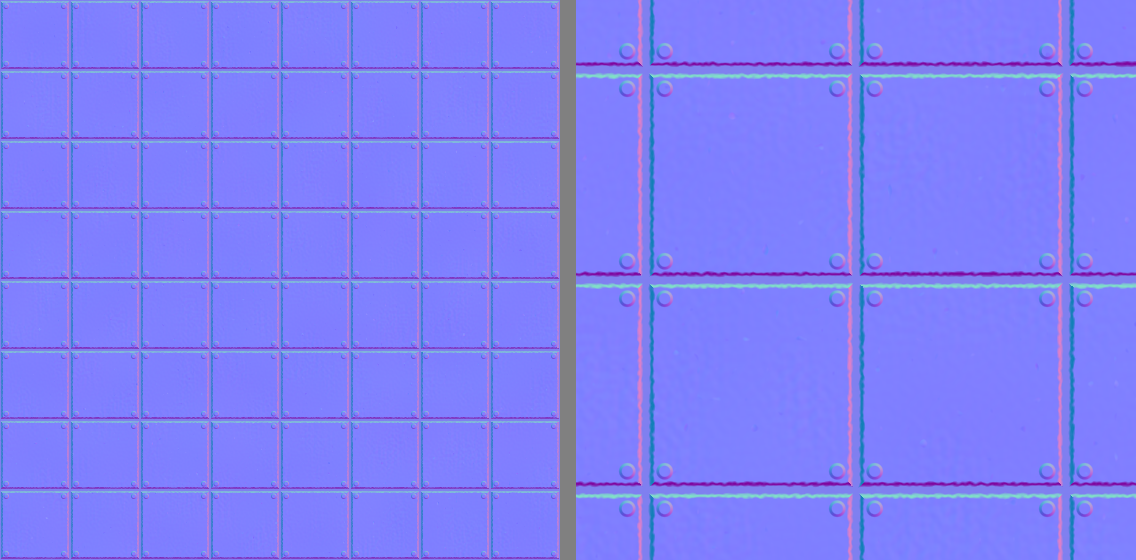
Left: the whole. Right: its middle third, enlarged.
Reproduce this texture map procedurally as a three.js fragment shader.

```glsl
// Tangent-space normal map of square riveted metal plates with worn bevels and faint grain.
varying vec2 vUv;

const float TILES = 8.0;            // plates across and up
const float PLATE_HALF = 0.472;     // half size of a plate, in cells
const vec2 WIDTH_LOW = vec2(0.0085, 0.0072);   // half width of left and bottom bevels
const vec2 WIDTH_HIGH = vec2(0.0080, 0.0082);  // half width of right and top bevels
const vec2 TILT_LOW = vec2(0.86, 0.96);   // lean of left and bottom bevels
const vec2 TILT_HIGH = vec2(0.74, 0.74);  // lean of right and top bevels
const float BEVEL_SOFT = 0.010;     // least softness of the bevel's borders
const float PIXEL_SOFT = 1.45;      // softness in widths of a drawn dot
const float BEVEL_DULL = 0.85;      // height kept by the bevel's normal
const float BEVEL_WEAR = 0.009;     // raggedness of the bevel line
const float WEAR_FREQ = 288.0;      // wear cells across the canvas
const float GAP_DULL = 0.12;        // dimming of the gaps between plates
const float RIVET_POS = 0.411;      // rivet centre, from the plate centre
const float RIVET_RADIUS = 0.033;
const float RIVET_HALF = 0.0065;    // half width of the rivet's sloping rim
const float RIVET_TILT = 0.46;
const float RIVET_DULL = 0.78;
const vec2 GRAIN_FREQ = vec2(208.0, 176.0);
const vec2 STREAK_FREQ = vec2(168.0, 20.0);
const vec2 BROAD_FREQ = vec2(11.0, 7.0);
const float GRAIN_TILT = 0.016;
const float STREAK_TILT = 0.022;
const float BROAD_TILT = 0.034;
const float DENT_TILT = 0.12;

vec2 hash2(vec2 p) {
  vec3 q = fract(p.xyx * vec3(0.1031, 0.1030, 0.0973));
  q += dot(q, q.yzx + 33.33);
  return fract((q.xx + q.yz) * q.zy);
}

float cornerSlope(vec2 cell, vec2 offset, vec2 period) {
  float angle = 6.28318 * hash2(mod(cell, period) + period.yx).x;
  return dot(vec2(cos(angle), sin(angle)), offset);
}

// Gradient noise that wraps after a whole period, about -0.7 to 0.7
float wrapNoise(vec2 uv, vec2 period) {
  vec2 p = uv * period;
  vec2 i = floor(p);
  vec2 f = p - i;
  vec2 u = f * f * f * (f * (f * 6.0 - 15.0) + 10.0);
  vec2 e = vec2(1.0, 0.0);
  float low = mix(cornerSlope(i, f, period), cornerSlope(i + e, f - e, period), u.x);
  float high = mix(cornerSlope(i + e.yx, f - e.yx, period),
                   cornerSlope(i + e.xx, f - e.xx, period), u.x);
  return mix(low, high, u.y);
}

// Noise slope along both axes, per noise cell
vec2 noiseSlope(vec2 uv, vec2 period) {
  vec2 s = 0.25 / period;
  float here = wrapNoise(uv, period);
  return 4.0 * vec2(here - wrapNoise(uv + vec2(s.x, 0.0), period),
                    here - wrapNoise(uv + vec2(0.0, s.y), period));
}

// Coverage of a line of given half width, centred at d = 0, with soft borders
float lineCover(float d, float halfWidth, float soft) {
  return clamp((d + halfWidth) / soft + 0.5, 0.0, 1.0)
       - clamp((d - halfWidth) / soft + 0.5, 0.0, 1.0);
}

vec3 leaning(vec2 direction, float tilt, float dull) {
  return vec3(direction * tilt, dull * sqrt(1.0 - tilt * tilt));
}

void main() {
  float pixel = max(fwidth(vUv.x) * TILES, 0.0001);
  vec2 fromCentre = fract(vUv * TILES) - 0.5;
  vec2 side = vec2(fromCentre.x < 0.0 ? -1.0 : 1.0, fromCentre.y < 0.0 ? -1.0 : 1.0);
  vec2 q = abs(fromCentre) - PLATE_HALF;
  float edge = max(q.x, q.y);
  float onPlate = 1.0 - smoothstep(-0.015, 0.005, edge);

  // Faint grain and vertical streaks, stronger in some patches, over broad warping
  float patchy = smoothstep(-0.3, 0.5, wrapNoise(vUv, vec2(19.0, 13.0)));
  vec2 slope = GRAIN_TILT * (0.4 + patchy) * noiseSlope(vUv, GRAIN_FREQ);
  slope += STREAK_TILT * patchy * noiseSlope(vUv + 0.37, STREAK_FREQ) * vec2(1.0, 0.3);
  slope += BROAD_TILT * vec2(wrapNoise(vUv, BROAD_FREQ), wrapNoise(vUv, BROAD_FREQ.yx));

  // Sparse small dents
  float dent = smoothstep(0.42, 0.58, wrapNoise(vUv, vec2(149.0, 113.0)));
  slope += DENT_TILT * dent * noiseSlope(vUv + 0.61, vec2(167.0, 139.0));
  vec3 normal = normalize(vec3(slope * mix(0.25, 1.0, onPlate), 1.0));
  normal.z -= GAP_DULL * (1.0 - onPlate);

  // Raised rivets in the four corners
  vec2 rivet = (abs(fromCentre) - RIVET_POS) * side;
  float radius = length(rivet);
  float rim = lineCover(radius - RIVET_RADIUS, RIVET_HALF, max(pixel, 0.006));
  normal = mix(normal, leaning(rivet / max(radius, 0.0001), RIVET_TILT, RIVET_DULL), rim);

  // Bevels, each facing outward from its plate, with ragged edges
  float wear = wrapNoise(vUv, vec2(WEAR_FREQ));
  vec2 axis = q.x > q.y ? vec2(1.0, 0.0) : vec2(0.0, 1.0);
  vec2 isHigh = step(0.0, side);
  float width = dot(axis, mix(WIDTH_LOW, WIDTH_HIGH, isHigh));
  float tilt = dot(axis, mix(TILT_LOW, TILT_HIGH, isHigh));
  float soft = max(pixel * PIXEL_SOFT, BEVEL_SOFT);
  float bevel = lineCover(edge + BEVEL_WEAR * wear, width, soft);
  bevel *= clamp(0.95 + 0.4 * wear, 0.0, 1.0);
  normal = mix(normal, leaning(axis * side, tilt, BEVEL_DULL), bevel);

  gl_FragColor = vec4(0.5 + 0.5 * normal, 1.0);
}
```
